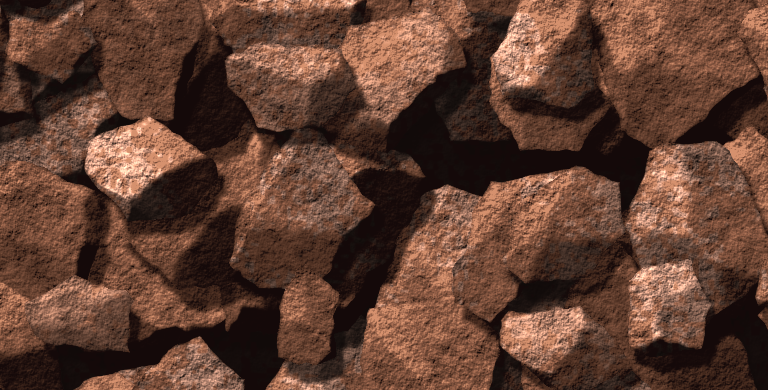
Write a Shadertoy shader that draws this texture.

```glsl
// A heap of angular, rust-brown broken rocks in hard light from the upper left.
#define LAYERS 4
#define SIDES 7
#define CAPS 3
#define CELL_SIZE 0.52
#define LIGHT normalize(vec3(-0.38, 0.62, 0.70))
#define SHADOW_SHIFT vec2(0.022, -0.042)
#define SHADOW_DEPTH 0.72
#define EDGE_HARDNESS 260.0
#define ROUGHNESS 3.5
#define MOTTLE 1.3
#define PALE_AMOUNT 0.85

float hash(vec2 p) {
    vec3 q = fract(vec3(p.xyx) * 0.1031);
    q += dot(q, q.yzx + 33.33);
    return fract((q.x + q.y) * q.z);
}

vec2 hash2(vec2 p) {
    return vec2(hash(p), hash(p + 57.3));
}

float noise(vec2 p) {
    vec2 i = floor(p), f = fract(p);
    f = f * f * (3.0 - 2.0 * f);
    return mix(mix(hash(i), hash(i + vec2(1, 0)), f.x),
               mix(hash(i + vec2(0, 1)), hash(i + vec2(1, 1)), f.x), f.y);
}

// Grainy stone surface, from lumps down to sand
float grain(vec2 p) {
    float sum = 0.0, amp = 1.0, total = 0.0;
    p *= 21.0;
    for (int i = 0; i < 5; i++) {
        sum += amp * noise(p);
        total += amp;
        amp *= 0.76;
        p = mat2(1.6, 1.2, -1.2, 1.6) * p + 7.1;
    }
    return sum / total;
}

// Brightness to rock colour
vec3 rustRamp(float v) {
    vec3 c = mix(vec3(0.08, 0.035, 0.035), vec3(0.28, 0.17, 0.12), smoothstep(0.05, 0.28, v));
    c = mix(c, vec3(0.42, 0.27, 0.20), clamp((v - 0.25) * 4.0, 0.0, 1.0));
    c = mix(c, vec3(0.56, 0.36, 0.27), clamp((v - 0.50) * 4.0, 0.0, 1.0));
    return mix(c, vec3(0.84, 0.57, 0.43), clamp((v - 0.75) * 2.2, 0.0, 1.0));
}

// One faceted rock: x = outline distance, y = shadow distance, z = lit amount
vec3 rock(vec2 q, vec2 id, float radius) {
    float turn = 6.2832 * hash(id + 3.7);
    float aspect = mix(0.50, 0.88, hash(id + 9.1));
    float outline = -1.0, shadow = -1.0, weights = 0.0;
    vec3 normal = vec3(0.0);
    for (int i = 0; i < SIDES + CAPS; i++) {
        vec2 rnd = hash2(id + float(i) * 13.7 + 1.3);
        vec2 slope;
        float height;
        if (i < SIDES) {
            float a = 6.2832 * (float(i) + 0.75 * rnd.x) / float(SIDES);
            vec2 dir = vec2(cos(a + turn), sin(a + turn));
            float reach = radius * length(vec2(cos(a), aspect * sin(a))) * mix(0.78, 1.1, rnd.y);
            float d = dot(q, dir) - reach;
            outline = max(outline, d);
            shadow = max(shadow, d - dot(SHADOW_SHIFT, dir));
            float steep = mix(0.5, 2.0, fract(rnd.y * 7.0 + rnd.x));
            slope = dir * steep;
            height = -d * steep;
        } else {
            slope = (rnd - 0.5) * 1.4;
            height = radius * mix(0.22, 0.42, fract(rnd.x * 9.0)) - dot(q, slope);
        }
        float w = exp(clamp(-EDGE_HARDNESS * height, -60.0, 60.0));
        normal += w * normalize(vec3(slope, 1.0));
        weights += w;
    }
    float lit = max(dot(normalize(normal / weights), LIGHT), 0.0);
    return vec3(outline, shadow, lit);
}

void mainImage(out vec4 fragColor, in vec2 fragCoord) {
    float pixel = 1.0 / iResolution.y;
    vec2 p = fragCoord * pixel;

    // Chipped outlines
    vec2 bent = p + 0.022 * (vec2(noise(p * 11.0), noise(p * 11.0 + 40.0)) - 0.5)
                  + 0.010 * (vec2(noise(p * 42.0), noise(p * 42.0 + 80.0)) - 0.5);

    // Stack rocks from the deep large ones to the small top ones
    float shade = 0.03;
    vec2 topId = vec2(0.0);
    for (int layer = 0; layer < LAYERS; layer++) {
        float level = float(layer);
        float cell = CELL_SIZE * (1.0 - 0.13 * level);
        vec2 grid = bent / cell + level * vec2(5.37, 8.61) + 20.0;
        for (int j = -1; j <= 1; j++)
        for (int i = -1; i <= 1; i++) {
            vec2 home = floor(grid) + vec2(i, j);
            vec2 id = home + level * 71.0;
            if (hash(id + 21.9) > 1.0 - 0.19 * level) continue;
            vec2 q = (grid - home - 0.5 - 0.6 * (hash2(id) - 0.5)) * cell;
            float radius = cell * (0.68 - 0.06 * level) * mix(0.76, 1.1, hash(id + 5.5));
            if (length(q) > 1.6 * radius + 0.08) continue;
            vec3 r = rock(q, id, radius);
            float value = (0.05 + 0.94 * r.z) * (0.89 + 0.04 * level) * mix(0.82, 1.18, hash(id + 31.0));
            value *= 1.0 - 0.25 * smoothstep(-0.010, 0.0, r.x);
            float cover = 1.0 - smoothstep(-pixel, pixel, r.x);
            shade *= 1.0 - SHADOW_DEPTH * (1.0 - smoothstep(-0.008, 0.012, r.y));
            shade = mix(shade, value, cover);
            if (cover > 0.5) topId = id;
        }
    }

    // Surface relief and mottling, different on every rock
    vec2 s = p + 3.0 * hash2(topId + 2.2);
    float g = grain(s);
    float relief = g - grain(s + 0.0042 * normalize(LIGHT.xy));
    float lumps = noise(s * 9.0) - 0.5;
    shade *= max(1.0 + ROUGHNESS * relief + MOTTLE * (g - 0.5) + 0.25 * lumps, 0.0);

    // Pale grey weathered patches on some rocks
    float patches = smoothstep(0.44, 0.60, 0.55 * noise(s * 8.0) + 0.45 * noise(s * 75.0));
    patches *= PALE_AMOUNT * smoothstep(0.25, 0.7, hash(topId + 44.0));
    vec3 pale = vec3(0.64, 0.48, 0.41) * (0.08 + 1.26 * shade);
    fragColor = vec4(clamp(mix(rustRamp(shade), pale, patches), 0.0, 1.0), 1.0);
}
```
